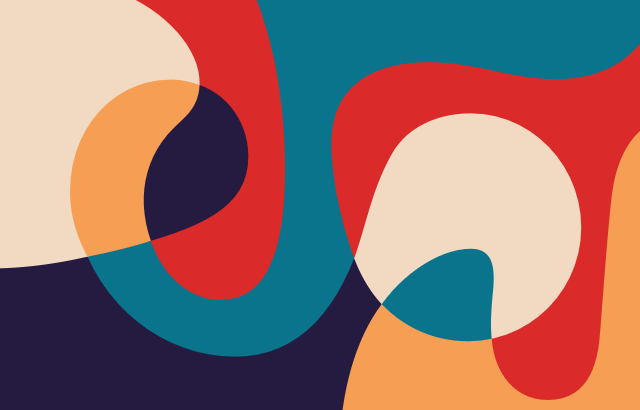
This background is drawn by a Shadertoy shader. Its source:

```glsl
// Flat abstract waves and overlapping blobs in teal, red, cream, navy and orange.

const float CANVAS_HEIGHT = 4.92;   // canvas is 7.68 x 4.92 units
const int CURVE_STEPS = 14;

const vec3 TEAL   = vec3(0.035, 0.455, 0.545);
const vec3 CREAM  = vec3(0.950, 0.850, 0.760);
const vec3 RED    = vec3(0.855, 0.165, 0.160);
const vec3 NAVY   = vec3(0.145, 0.105, 0.250);
const vec3 ORANGE = vec3(0.960, 0.620, 0.330);

// A closed outline traced by a pen, tested against one sample point
struct Outline { vec2 point; vec2 start; vec2 pen; float dist2; float side; };

Outline beginAt(vec2 point, vec2 start) {
    return Outline(point, start, start, 1e6, -1.0);
}

// Straight edge: nearest distance, and an even-odd crossing flip
void lineTo(inout Outline o, vec2 b) {
    vec2 a = o.pen, edge = b - a, w = o.point - a;
    vec2 d = w - edge * clamp(dot(w, edge) / max(dot(edge, edge), 1e-8), 0.0, 1.0);
    o.dist2 = min(o.dist2, dot(d, d));
    if ((a.y > o.point.y) != (b.y > o.point.y) && w.x < edge.x * w.y / edge.y) o.side = -o.side;
    o.pen = b;
}

// Cubic Bezier edge
void curveTo(inout Outline o, vec2 c1, vec2 c2, vec2 end) {
    vec2 a = o.pen;
    for (int i = 1; i <= CURVE_STEPS; i++) {
        float t = float(i) / float(CURVE_STEPS), s = 1.0 - t;
        lineTo(o, s*s*s * a + 3.0*s*s*t * c1 + 3.0*s*t*t * c2 + t*t*t * end);
    }
}

// Close the outline and return its smooth coverage
float fill(Outline o, float pixel) {
    lineTo(o, o.start);
    return clamp(0.5 + o.side * sqrt(o.dist2) / pixel, 0.0, 1.0);
}

float lowerHill(vec2 p, float pixel) {
    Outline o = beginAt(p, vec2(-0.2, 1.92));
    lineTo(o, vec2(1.05, 1.84));
    curveTo(o, vec2(1.38, 1.10), vec2(2.08, 0.64), vec2(2.82, 0.64));
    curveTo(o, vec2(3.50, 0.64), vec2(3.96, 1.08), vec2(4.25, 1.82));
    lineTo(o, vec2(4.8, 1.32));
    lineTo(o, vec2(4.8, -0.2));
    lineTo(o, vec2(-0.2, -0.2));
    return fill(o, pixel);
}

float leftField(vec2 p, float pixel) {
    Outline o = beginAt(p, vec2(-0.2, 5.12));
    lineTo(o, vec2(2.4, 5.12));
    lineTo(o, vec2(2.7, 3.92));
    lineTo(o, vec2(2.0, 2.92));
    lineTo(o, vec2(1.5, 2.12));
    lineTo(o, vec2(1.05, 1.84));
    curveTo(o, vec2(0.70, 1.76), vec2(0.35, 1.71), vec2(0.0, 1.70));
    lineTo(o, vec2(-0.2, 1.69));
    return fill(o, pixel);
}

float hangingDrop(vec2 p, float pixel) {
    Outline o = beginAt(p, vec2(1.35, 5.07));
    lineTo(o, vec2(1.63, 4.92));
    curveTo(o, vec2(2.08, 4.68), vec2(2.41, 4.28), vec2(2.395, 3.90));
    curveTo(o, vec2(2.38, 3.62), vec2(2.22, 3.52), vec2(2.08, 3.38));
    curveTo(o, vec2(1.72, 3.02), vec2(1.64, 2.52), vec2(1.81, 2.03));
    curveTo(o, vec2(1.96, 1.58), vec2(2.30, 1.32), vec2(2.65, 1.32));
    curveTo(o, vec2(3.25, 1.32), vec2(3.42, 2.02), vec2(3.42, 2.87));
    curveTo(o, vec2(3.42, 3.62), vec2(3.31, 4.32), vec2(3.08, 4.92));
    lineTo(o, vec2(3.03, 5.07));
    return fill(o, pixel);
}

float egg(vec2 p, float pixel) {
    Outline o = beginAt(p, vec2(2.395, 3.90));
    curveTo(o, vec2(2.28, 3.94), vec2(2.17, 3.965), vec2(2.05, 3.965));
    curveTo(o, vec2(1.38, 3.965), vec2(0.84, 3.40), vec2(0.84, 2.62));
    curveTo(o, vec2(0.84, 2.34), vec2(0.92, 2.08), vec2(1.05, 1.84));
    curveTo(o, vec2(1.30, 1.89), vec2(1.56, 1.95), vec2(1.81, 2.03));
    curveTo(o, vec2(2.52, 2.24), vec2(2.98, 2.49), vec2(2.98, 3.04));
    curveTo(o, vec2(2.98, 3.44), vec2(2.74, 3.78), vec2(2.395, 3.90));
    return fill(o, pixel);
}

float rightWave(vec2 p, float pixel) {
    Outline o = beginAt(p, vec2(4.25, 1.82));
    curveTo(o, vec2(4.11, 2.20), vec2(3.975, 2.76), vec2(3.975, 3.20));
    curveTo(o, vec2(3.975, 3.88), vec2(4.46, 4.175), vec2(5.15, 4.175));
    curveTo(o, vec2(5.70, 4.175), vec2(6.12, 3.97), vec2(6.68, 3.97));
    curveTo(o, vec2(7.12, 3.97), vec2(7.50, 4.12), vec2(7.75, 4.49));
    lineTo(o, vec2(8.0, 4.72));
    lineTo(o, vec2(8.0, -0.2));
    lineTo(o, vec2(5.9, -0.2));
    return fill(o, pixel);
}

float lowerWave(vec2 p, float pixel) {
    Outline o = beginAt(p, vec2(4.09, -0.18));
    curveTo(o, vec2(4.14, 0.37), vec2(4.30, 0.90), vec2(4.58, 1.27));
    curveTo(o, vec2(4.87, 1.67), vec2(5.30, 1.935), vec2(5.65, 1.935));
    curveTo(o, vec2(5.90, 1.935), vec2(5.94, 1.74), vec2(5.92, 1.47));
    curveTo(o, vec2(5.90, 1.26), vec2(5.88, 1.06), vec2(5.90, 0.86));
    curveTo(o, vec2(5.93, 0.44), vec2(6.18, 0.12), vec2(6.57, 0.12));
    curveTo(o, vec2(7.02, 0.12), vec2(7.17, 0.48), vec2(7.20, 0.92));
    curveTo(o, vec2(7.24, 1.42), vec2(7.28, 2.00), vec2(7.33, 2.47));
    curveTo(o, vec2(7.37, 2.92), vec2(7.50, 3.18), vec2(7.68, 3.35));
    lineTo(o, vec2(7.9, 3.52));
    lineTo(o, vec2(8.0, -0.18));
    return fill(o, pixel);
}

float roundBlob(vec2 p, float pixel) {
    Outline o = beginAt(p, vec2(4.25, 1.82));
    curveTo(o, vec2(4.40, 2.24), vec2(4.46, 2.64), vec2(4.70, 3.07));
    curveTo(o, vec2(4.88, 3.39), vec2(5.24, 3.56), vec2(5.65, 3.56));
    curveTo(o, vec2(6.38, 3.56), vec2(6.975, 2.94), vec2(6.975, 2.19));
    curveTo(o, vec2(6.975, 1.44), vec2(6.37, 0.825), vec2(5.62, 0.825));
    curveTo(o, vec2(5.22, 0.825), vec2(4.86, 0.98), vec2(4.58, 1.27));
    curveTo(o, vec2(4.44, 1.42), vec2(4.33, 1.61), vec2(4.25, 1.82));
    return fill(o, pixel);
}
void mainImage(out vec4 fragColor, in vec2 fragCoord) {
    float pixel = CANVAS_HEIGHT / iResolution.y;
    vec2 p = fragCoord * pixel;
    float drop = hangingDrop(p, pixel), wave = lowerWave(p, pixel);
    // Paint back to front; overlaps swap colour
    vec3 color = mix(TEAL, NAVY, lowerHill(p, pixel));
    color = mix(color, CREAM, leftField(p, pixel));
    color = mix(color, RED, drop);
    color = mix(color, mix(ORANGE, NAVY, drop), egg(p, pixel));
    color = mix(color, RED, rightWave(p, pixel));
    color = mix(color, ORANGE, wave);
    color = mix(color, mix(CREAM, TEAL, wave), roundBlob(p, pixel));
    fragColor = vec4(color, 1.0);
}
```
